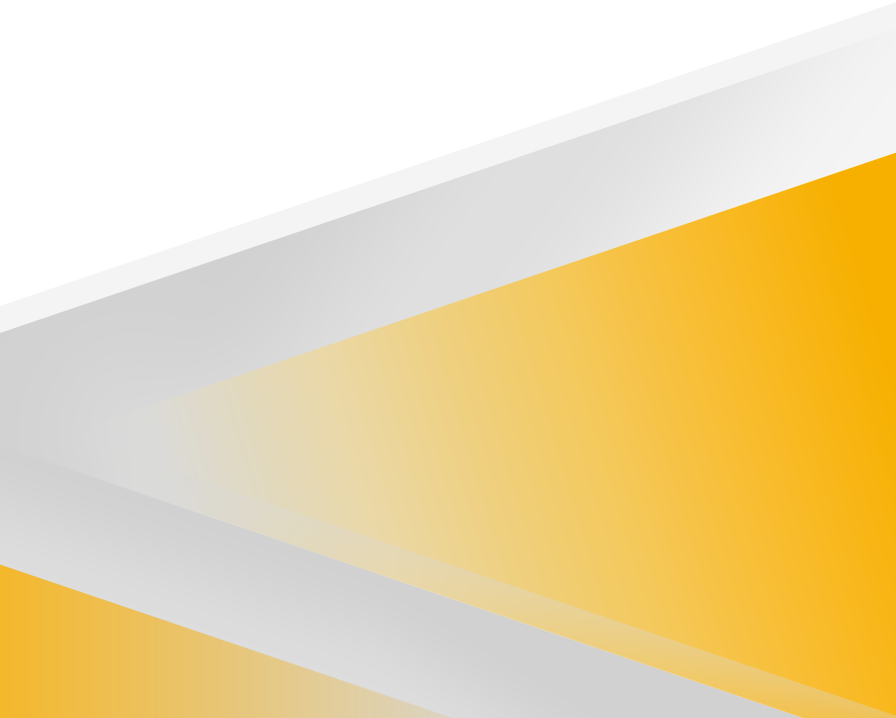
Reproduce this background procedurally as a WebGL 1 fragment shader.

```glsl
precision highp float;
// Diagonal paper-like layers: a white corner, a shaded grey chevron and two amber wedges.
// Every edge shares one slope, so each layer is a threshold on a rising or falling
// coordinate; soft ramps then shade the layers.

uniform vec2 u_resolution;

// Layout, in canvas widths, with y measured down from the top
const float HEIGHT = 0.8;
const float SLOPE = 0.3385;
const float RIM_EDGE = 0.341;      // rising edges
const float GREY_EDGE = 0.371;
const float WEDGE_TOP = 0.5086;
const float WEDGE_INNER = 0.459;   // falling edges
const float WEDGE_OUTER = 0.4965;
const float CORNER_EDGE = 0.629;
const vec2 TIP = vec2(0.155, 0.48);
const float TIP_RADIUS = 0.105;

// Colours
const vec3 WHITE = vec3(1.0);
const vec3 RIM = vec3(0.956);
const vec3 VEIL = vec3(0.855, 0.85, 0.84);
const vec3 MIST = vec3(0.855, 0.855, 0.85);
const vec3 LINEN = vec3(0.885, 0.85, 0.74);
const vec3 SAND = vec3(0.92, 0.845, 0.65);
const vec3 STRAW = vec3(0.935, 0.815, 0.50);
const vec3 HONEY = vec3(0.955, 0.79, 0.37);
const vec3 GOLD = vec3(0.973, 0.745, 0.21);
const vec3 AMBER = vec3(0.97, 0.69, 0.0);
const vec3 CORNER_AMBER = vec3(0.957, 0.72, 0.17);
const vec3 CORNER_SAND = vec3(0.86, 0.83, 0.76);
const float SHADOW = 0.82;

// Antialiased step along a sloped coordinate
float cover(float edge, float value) {
    float w = 0.7 * sqrt(1.0 + SLOPE * SLOPE) / u_resolution.x;
    return smoothstep(-w, w, value - edge);
}

// Linear fraction of t between two stops
float span(float a, float b, float t) {
    return clamp((t - a) / (b - a), 0.0, 1.0);
}

// Pale mist to saturated amber
vec3 wedgeRamp(float t) {
    vec3 c = mix(MIST, LINEN, span(0.14, 0.26, t));
    c = mix(c, SAND, span(0.26, 0.365, t));
    c = mix(c, STRAW, span(0.365, 0.50, t));
    c = mix(c, HONEY, span(0.50, 0.63, t));
    c = mix(c, GOLD, span(0.63, 0.78, t));
    return mix(c, AMBER, span(0.78, 0.99, t));
}

// Upper arm of the chevron: dark at the left, bright at the far right
float upperGrey(vec2 p) {
    float s = dot(p, vec2(0.8, 0.6));
    vec2 q = (p - TIP) / TIP_RADIUS;
    return SHADOW + 0.055 * smoothstep(0.378, 0.586, s)
        + 0.08 * smoothstep(0.612, 0.86, s)
        + 0.028 * exp(-dot(q, q));
}

// Lower arm: lighter towards the corner wedge
float lowerGrey(float x, float fall) {
    float across = span(WEDGE_OUTER, CORNER_EDGE, fall);
    float fade = 2.0 * max(0.0, x - 0.42);
    return SHADOW + 0.045 * smoothstep(0.0, 1.0, across - fade);
}

void main() {
    vec2 uv = gl_FragCoord.xy / u_resolution;
    vec2 p = vec2(uv.x, (1.0 - uv.y) * HEIGHT);
    float rise = p.y + SLOPE * p.x;
    float fall = p.y - SLOPE * p.x;
    float below = cover(WEDGE_OUTER, fall);

    // White corner, pale rim and grey chevron
    vec3 color = mix(WHITE, RIM, cover(RIM_EDGE, rise));
    float grey = mix(upperGrey(p), lowerGrey(p.x, fall), below);
    color = mix(color, vec3(grey), cover(GREY_EDGE, rise));

    // Large wedge, with a veiled strip along its lower side
    float t = p.x - 0.3 * (p.y - 0.39);
    vec3 wedge = wedgeRamp(t);
    float strip = span(WEDGE_INNER, WEDGE_OUTER, fall);
    float veil = cover(WEDGE_INNER, fall) * mix(0.38, 0.14, strip);
    wedge = mix(wedge, VEIL, veil);
    float wedgeMask = cover(WEDGE_TOP, rise) * (1.0 - below);
    color = mix(color, wedge, wedgeMask * smoothstep(0.04, 0.17, t));

    // Small wedge in the lower-left corner
    vec3 corner = mix(CORNER_AMBER, CORNER_SAND, span(0.0, 0.5, p.x));
    color = mix(color, corner, cover(CORNER_EDGE, fall));

    gl_FragColor = vec4(color, 1.0);
}
```
